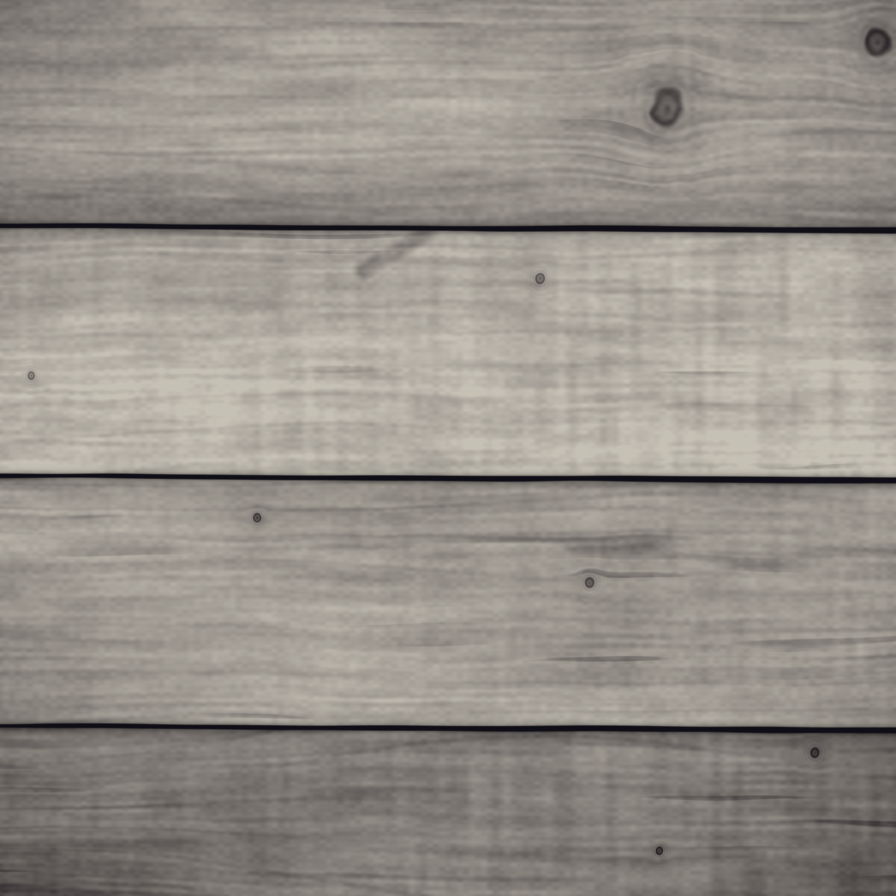
This texture is drawn by a Shadertoy shader. Its source:

```glsl
// Four weathered grey boards laid across the canvas, parted by three dark gaps.
// Stretched value noise makes the grain, cracks and stains; it bends round the
// knots. Faint upright saw marks, gap shadows and a vignette finish the wood.

const float PITCH = 0.279;         // height of one board
const float FIRST_GAP = 0.1875;    // height of the lowest gap
const float GAP_TILT = 0.005;      // drop of a gap from left to right
const float GAP_HALF_WIDTH = 0.0024;
const float BIG_KNOT = 0.019;
const float SMALL_KNOT = 0.0055;
const float GRAIN = 0.17;
const float CRACKS = 0.24;
const float STAINS = 0.30;
const float VIGNETTE = 0.30;
const vec4 BOARD_TONE = vec4(0.64, 0.88, 1.01, 0.86);   // bottom to top
const vec4 SAW_MARKS = vec4(0.13, 0.07, 0.14, 0.05);
const vec3 DARK_WOOD = vec3(0.16, 0.14, 0.15);
const vec3 PALE_WOOD = vec3(0.71, 0.69, 0.65);
const vec3 GAP_COLOR = vec3(0.06, 0.055, 0.085);

float hash(vec2 p) {
    vec3 q = fract(p.xyx * 0.1031);
    q += dot(q, q.yzx + 33.33);
    return fract((q.x + q.y) * q.z);
}

float noise(vec2 p) {
    vec2 i = floor(p), f = fract(p);
    f = f * f * (3.0 - 2.0 * f);
    return mix(mix(hash(i), hash(i + vec2(1, 0)), f.x),
               mix(hash(i + vec2(0, 1)), hash(i + vec2(1, 1)), f.x), f.y);
}

float fbm(vec2 p) {
    float sum = 0.0, amp = 0.5;
    for (int i = 0; i < 4; i++) {
        sum += amp * noise(p);
        p = p * 2.03 + 17.3;
        amp *= 0.5;
    }
    return sum / 0.9375;
}

float segmentDistance(vec2 p, vec2 a, vec2 b) {
    vec2 ab = b - a;
    return length(p - a - ab * clamp(dot(p - a, ab) / dot(ab, ab), 0.0, 1.0));
}

// Knot centre, counting boards down from the top.
vec2 knotCenter(float board, float k) {
    float x = 0.745 + 1.2595 * board - 0.4015 * board * board
            + k * (0.235 + 0.197 * board);
    float odd = mod(board, 2.0);
    float v = 0.48 + 0.27 * odd + 0.05 * board + k * (0.26 - 0.65 * odd);
    return vec2(fract(x), FIRST_GAP + (2.0 - board + v) * PITCH);
}

void mainImage(out vec4 fragColor, in vec2 fragCoord) {
    vec2 uv = fragCoord / iResolution.xy;
    float pixel = 1.0 / iResolution.y;

    // Board layout
    float wobble = 0.0016 * (noise(vec2(uv.x * 9.0, 4.0)) - 0.5);
    float s = (uv.y + GAP_TILT * (uv.x - 0.5) + wobble - FIRST_GAP) / PITCH;
    float row = clamp(floor(s) + 1.0, 0.0, 3.0);
    float v = fract(s);
    float gapDistance = min(v, 1.0 - v) * PITCH;
    float isTop = step(2.5, row);

    // Knots: darken the wood and push the grain aside
    float knotShade = 0.0, bend = 0.0;
    for (int k = 0; k < 2; k++) {
        vec2 q = uv - knotCenter(3.0 - row, float(k));
        float radius = mix(SMALL_KNOT, BIG_KNOT, isTop) * (1.0 - 0.2 * float(k));
        float d = length(q * vec2(1.0, 0.85)) / radius;
        d += 0.35 * (noise(uv * 70.0) - 0.5);
        float core = 1.0 - smoothstep(0.65, 1.15, d);
        float rim = exp(-pow((d - 0.85) * 5.0, 2.0));
        float rings = exp(-d * 0.8) * (0.5 + 0.5 * cos(d * 9.0));
        knotShade += 0.27 * core + 0.20 * rim + 0.16 * rings + 0.12 * exp(-d * d * 0.3);
        bend += q.y * 0.7 * exp(-d * d * 0.13);
    }

    // Grain coordinates, offset per board
    vec2 g = vec2(uv.x, uv.y - bend) + row * vec2(7.31, 3.17);
    g.y += 0.035 * (fbm(g * vec2(2.0, 5.0)) - 0.5);

    // Wood tone: stains, fibres, growth lines and cracks
    float tone = BOARD_TONE[int(row)];
    tone += STAINS * (fbm(g * vec2(3.0, 11.0)) - 0.5);
    tone += GRAIN * (noise(g * vec2(7.0, 190.0)) - 0.5);
    tone += 0.6 * GRAIN * (noise(g * vec2(20.0, 95.0)) - 0.5);
    tone += 0.10 * (noise(uv * vec2(150.0, 230.0)) - 0.5);
    float growth = abs(fract(g.y * 24.0 + 1.8 * noise(g * vec2(1.6, 6.0))) - 0.5);
    tone -= 0.10 * (1.0 - smoothstep(0.0, 0.12, growth)) * noise(g * vec2(4.0, 15.0) + 9.0);
    float crack = smoothstep(0.76, 0.93, noise(g * vec2(5.0, 105.0) + 31.0));
    tone -= CRACKS * crack * smoothstep(0.42, 0.72, fbm(g * vec2(3.0, 9.0) + 5.0));

    // Saw marks across the grain
    float saw = noise(vec2(g.x * 85.0, g.y * 9.0)) - 0.5;
    tone += SAW_MARKS[int(row)] * saw * (0.5 + 0.7 * uv.x);

    // Diagonal smudge, knots and worn board edges
    float smudge = segmentDistance(uv, vec2(0.405, 0.698), vec2(0.475, 0.739));
    tone -= 0.24 * (1.0 - smoothstep(0.002, 0.014, smudge)) * (0.5 + noise(uv * 60.0));
    tone -= knotShade;
    tone -= 0.16 * isTop * (1.0 - smoothstep(0.04, 0.30, v));
    tone -= 0.22 * exp(-(1.0 - v) * 22.0) * (0.5 + noise(g * vec2(9.0, 30.0)));
    tone += 0.08 * exp(-v * 18.0) * (1.0 - isTop);

    // Vignette
    vec2 c = uv - vec2(0.52, 0.53);
    tone -= VIGNETTE * smoothstep(0.12, 0.62, dot(c, c));
    vec3 color = mix(DARK_WOOD, PALE_WOOD, clamp(tone, 0.0, 1.12));

    // Gaps, a little wider to the right, with a soft shadow
    float halfWidth = GAP_HALF_WIDTH * (0.75 + 0.5 * uv.x + 0.3 * noise(vec2(uv.x * 14.0, round(s))));
    color *= 1.0 - 0.35 * exp(-max(gapDistance - halfWidth, 0.0) * 350.0);
    float gap = 1.0 - smoothstep(halfWidth - pixel, halfWidth + pixel, gapDistance);
    fragColor = vec4(mix(color, GAP_COLOR, gap), 1.0);
}
```
